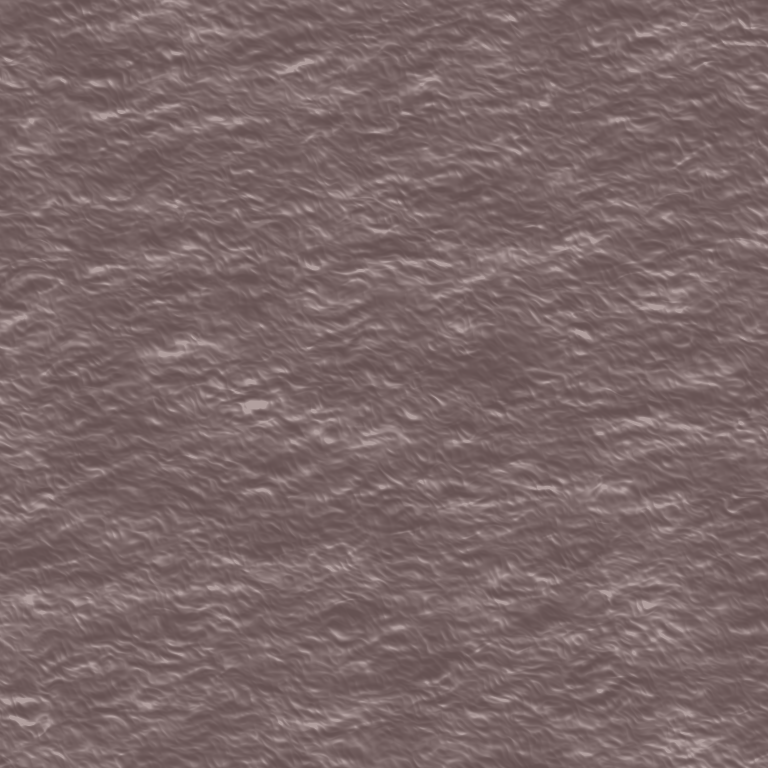
Reproduce this texture procedurally as a WebGL 1 fragment shader.

```glsl
precision highp float;
// Mauve water surface: choppy wind ripples with short pale crests over soft swells.
uniform vec2 u_resolution;

const float TAU = 6.2831853;
const vec3 SHADOW = vec3(0.360, 0.283, 0.284);
const vec3 GLOW = vec3(0.115, 0.117, 0.116);

float hash(vec2 cell) {
  return fract(sin(dot(cell, vec2(127.1, 311.7))) * 43758.5453);
}

// Dot product of a random unit gradient with the offset from its corner.
float cornerSlope(vec2 cell, vec2 offset) {
  float angle = TAU * hash(cell);
  return dot(vec2(cos(angle), sin(angle)), offset);
}

float gradientNoise(vec2 p) {
  vec2 cell = floor(p);
  vec2 f = p - cell;
  vec2 blend = f * f * f * (f * (f * 6.0 - 15.0) + 10.0);
  vec2 e = vec2(1.0, 0.0);
  float low = mix(cornerSlope(cell, f), cornerSlope(cell + e, f - e), blend.x);
  float high = mix(cornerSlope(cell + e.yx, f - e.yx),
                   cornerSlope(cell + e.xx, f - e.xx), blend.x);
  return mix(low, high, blend.y);
}

// Coordinates of a wave train that rises to the right by the given angle.
vec2 waveSpace(vec2 p, float angle, vec2 frequency, float seed) {
  float c = cos(angle);
  float s = sin(angle);
  return mat2(c, -s, s, c) * p * frequency + seed;
}

// Height with a slightly rounded ridge along the zero line of the noise.
float ridgeHeight(vec2 q) {
  float n = gradientNoise(q);
  return -sqrt(n * n + 0.002);
}

// Light from above: bright on the far side of a ridge, dark on the near side.
float relief(vec2 q) {
  float stepUp = 0.32;
  return (ridgeHeight(q) - ridgeHeight(q + vec2(0.0, stepUp))) / stepUp;
}

// Thin bright streak along a ridge, kept only in scattered patches.
float crest(vec2 q, vec2 patchPoint) {
  float streak = 1.0 - smoothstep(0.0, 0.14, abs(gradientNoise(q)));
  return streak * smoothstep(0.02, 0.3, gradientNoise(patchPoint));
}

vec2 bend(vec2 p, float frequency, float amount) {
  vec2 q = p * frequency;
  return p + amount * vec2(gradientNoise(q + 3.7), gradientNoise(q + 41.3));
}

void main() {
  vec2 p = gl_FragCoord.xy / min(u_resolution.x, u_resolution.y);
  vec2 water = bend(bend(p, 7.0, 0.012), 30.0, 0.006);

  // Broad swells of light and shade
  float tone = 1.9 * gradientNoise(waveSpace(water, 0.12, vec2(6.0, 16.0), 11.3));
  tone += 1.0 * gradientNoise(waveSpace(water, 0.2, vec2(13.0, 30.0), 17.9));

  // Ripples from long waves down to fine slanted ones
  float ripples = 1.05 * relief(waveSpace(water, 0.15, vec2(11.0, 28.0), 23.1));
  ripples += 1.35 * relief(waveSpace(water, -0.04, vec2(22.0, 46.0), 57.9));
  ripples += 1.25 * relief(waveSpace(water, -0.34, vec2(38.0, 70.0), 91.4));
  ripples += 0.85 * relief(waveSpace(water, -0.48, vec2(64.0, 108.0), 133.7));
  float gust = gradientNoise(waveSpace(p, 0.1, vec2(9.0, 18.0), 171.2));
  tone += ripples * (1.0 + 0.4 * gust);

  // Pale crests, long ones and short ones
  tone += 1.3 * crest(waveSpace(water, 0.19, vec2(12.0, 30.0), 201.6),
                      waveSpace(p, 0.1, vec2(12.0, 25.0), 243.8));
  tone += 1.0 * crest(waveSpace(water, -0.12, vec2(22.0, 44.0), 287.2),
                      waveSpace(p, 0.1, vec2(17.0, 32.0), 319.5));
  tone -= 0.28;

  // Exponential response keeps the troughs flat and the highlights rare
  vec3 color = SHADOW + GLOW * exp(0.38 * clamp(tone, -3.0, 2.8));
  gl_FragColor = vec4(color, 1.0);
}
```
